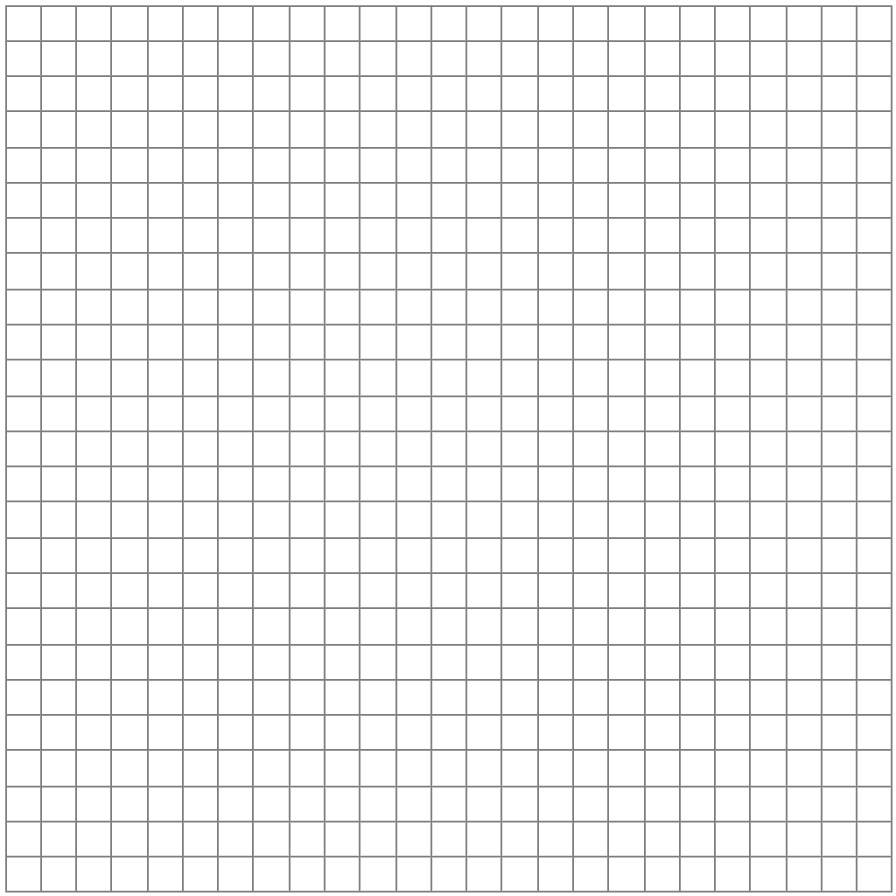
Write a Shadertoy shader that draws this pattern.

```glsl
// Square graph-paper grid of thin grey lines on white, with a narrow outer margin.

#define CELLS 25.0              // cells across and down
#define UNITS 512.0             // layout steps along each canvas side
#define PITCH 20.277            // line spacing, in steps
#define START 3.035             // left and top margin, in steps
#define LINE_WIDTH 1.0          // in steps
#define PAPER_COLOR vec3(1.0)
#define LINE_COLOR vec3(0.49)

// Lower edge of a numbered line, snapped to whole steps.
vec2 lineEdge(vec2 index) {
    return floor(START + PITCH * index);
}

// Share of a pixel footprint that lies between two edges, per axis.
vec2 bandCoverage(vec2 p, vec2 low, vec2 high, vec2 footprint) {
    vec2 overlap = min(p + 0.5 * footprint, high) - max(p - 0.5 * footprint, low);
    return clamp(overlap / footprint, 0.0, 1.0);
}

void mainImage(out vec4 fragColor, in vec2 fragCoord) {
    // Layout coordinates run rightward and downward from the top left.
    vec2 uv = fragCoord / iResolution.xy;
    vec2 p = UNITS * vec2(uv.x, 1.0 - uv.y);
    vec2 footprint = UNITS / iResolution.xy;

    // Nearest vertical and horizontal line.
    vec2 index = clamp(round((p - START) / PITCH), 0.0, CELLS);
    vec2 edge = lineEdge(index);
    vec2 lines = bandCoverage(p, edge, edge + LINE_WIDTH, footprint);

    // Stop the lines at the outer frame.
    vec2 first = lineEdge(vec2(0.0));
    vec2 last = lineEdge(vec2(CELLS)) + LINE_WIDTH;
    vec2 inside = bandCoverage(p, first, last, footprint);

    float ink = max(lines.x * inside.y, lines.y * inside.x);
    fragColor = vec4(mix(PAPER_COLOR, LINE_COLOR, ink), 1.0);
}
```
